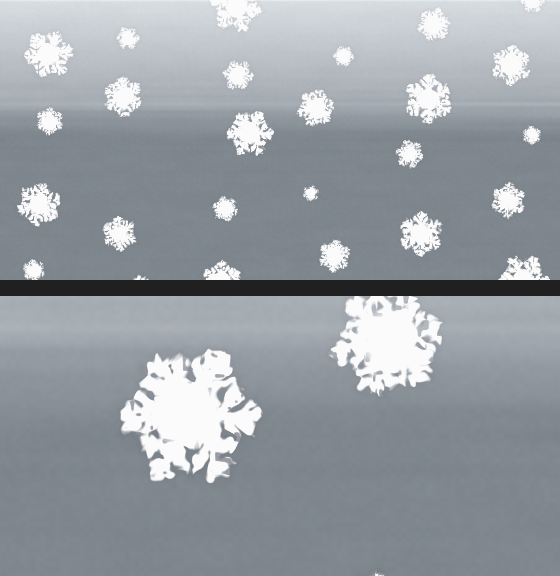
Top, the full canvas; bottom, a detail of the centre.
This pattern is drawn by a Shadertoy shader. Its source:

```glsl
float hash(vec2 p) {
    return fract(sin(dot(p, vec2(127.1, 311.7))) * 43758.5453);
}

float noise(vec2 p) {
    vec2 i = floor(p), f = fract(p);
    f = f * f * (3.0 - 2.0 * f);
    return mix(mix(hash(i), hash(i + vec2(1, 0)), f.x),
               mix(hash(i + vec2(0, 1)), hash(i + vec2(1, 1)), f.x), f.y);
}

float segment(vec2 p, vec2 a, vec2 b) {
    vec2 ab = b - a;
    return length(p - a - ab * clamp(dot(p - a, ab) / dot(ab, ab), 0.0, 1.0));
}

// Distance to a six-armed flake of unit radius; small flakes are denser
float flakeDistance(vec2 q, float size, float seed) {
    q += 0.13 * (vec2(noise(q * 6.0 + seed), noise(q * 6.0 + seed + 40.0)) - 0.5);
    float sector = 1.0471976;
    float angle = abs(mod(atan(q.y, q.x) + 0.5 * sector, sector) - 0.5 * sector);
    float radius = length(q);
    vec2 arm = radius * vec2(cos(angle), sin(angle));
    float d = segment(arm, vec2(0), vec2(0.87, 0)) - 0.095;
    d = min(d, segment(arm, vec2(0.42, 0), vec2(0.66, 0.27)) - 0.09);
    d = min(d, segment(arm, vec2(0.7, 0), vec2(0.83, 0.15)) - 0.075);
    d = min(d, radius - mix(0.74, 0.42, size));
    return d + 0.09 * (noise(q * 13.0 + seed) - 0.5);
}

// Pale sky falling to slate, with streaks along the horizon
vec3 background(vec2 p) {
    float depth = 1.0 - p.y;
    float tone = mix(0.85 - 0.57 * depth, 0.497, smoothstep(0.36, 0.51, depth));
    float horizon = exp(-pow((depth - 0.4) / 0.09, 2.0));
    tone += (0.006 + 0.03 * horizon) * (noise(vec2(p.x * 1.5, p.y * 70.0)) - 0.5);
    tone += 0.025 * exp(-pow((depth - 0.372) / 0.007, 2.0));
    tone += 0.05 * smoothstep(0.008, 0.0, depth);
    tone += 0.014 * (noise(p * 170.0) - 0.5) + 0.012 * (noise(p * vec2(12, 30)) - 0.5);
    return tone + vec3(0, 0.03, 0.06) * mix(1.0, 0.65, smoothstep(0.5, 0.85, tone));
}

void mainImage(out vec4 fragColor, in vec2 fragCoord) {
    vec2 p = fragCoord / iResolution.y;
    vec3 color = background(p);
    vec2 cell = vec2(0.3333, 0.25);

    // One flake per cell, columns shifted against each other
    for (int i = -1; i <= 1; i++) {
        float column = floor(p.x / cell.x) + float(i);
        float shift = fract(column * 0.618 + 0.3);
        for (int j = -1; j <= 1; j++) {
            float row = floor(p.y / cell.y + shift) + float(j);
            vec2 id = vec2(column, row);
            if (hash(id + 71.0) < 0.06) continue;

            vec2 jitter = vec2(hash(id + 3.0), hash(id + 19.0)) - 0.5;
            vec2 center = (id + 0.5 + jitter * vec2(0.45, 0.3) - vec2(0, shift)) * cell;
            float size = fract(column * 0.755 + row * 0.57 + 0.2);
            float radius = mix(0.027, 0.097, size);
            float turn = hash(id + 5.0) * 6.2832;
            float seed = hash(id + 11.0) * 60.0;
            vec2 q = mat2(cos(turn), sin(turn), -sin(turn), cos(turn)) * (p - center) / radius;
            if (dot(q, q) > 2.0) continue;

            float d = flakeDistance(q, size, seed) * radius;
            float blur = 0.8 / iResolution.y + 0.001;
            float cover = smoothstep(blur, -blur, d);

            // Ragged grey pits, kept to the outer part
            float pits = smoothstep(0.76, 0.88, noise((p - center) * 130.0 + seed));
            pits *= smoothstep(0.3, 0.6, length(q));
            color *= 1.0 - 0.07 * exp(-max(d, 0.0) / 0.004);
            color = mix(color, mix(vec3(0.985, 0.985, 0.99), color, 0.75 * pits), cover);
        }
    }
    fragColor = vec4(color, 1.0);
}
```
